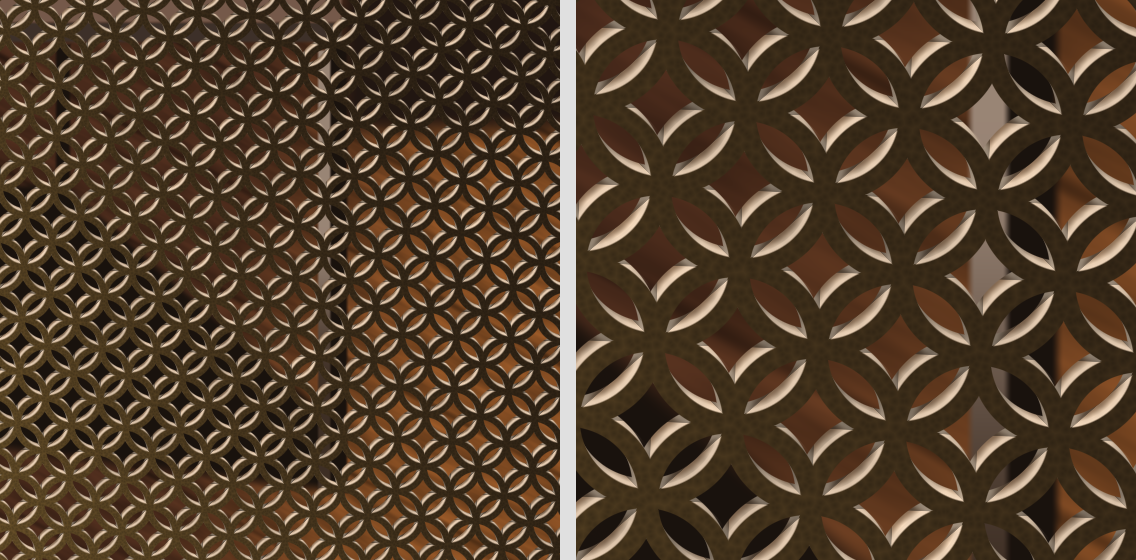
Left, the full canvas; right, a detail of the centre.
A Shadertoy shader for this pattern:

```glsl
const vec2 PITCH = vec2(0.0972, 0.0932);
const vec2 NODE = vec2(0.384, 0.556);
const float TILT = 0.042;
const float BAND = 0.088;

vec2 hash22(vec2 p) {
    vec3 q = fract(p.xyx * vec3(0.1031, 0.103, 0.0973));
    q += dot(q, q.yzx + 33.33);
    return fract((q.xx + q.yz) * q.zy);
}

// Distance to the nearest scattered cell point
float cellular(vec2 p) {
    vec2 cell = floor(p), f = fract(p);
    float nearest = 2.0;
    for (int y = -1; y <= 1; y++)
    for (int x = -1; x <= 1; x++) {
        vec2 o = vec2(x, y);
        nearest = min(nearest, length(o + hash22(cell + o) - f));
    }
    return nearest;
}

float layeredSines(vec2 p) {
    float sum = 0.0, amp = 0.5;
    for (int i = 0; i < 4; i++) {
        sum += amp * sin(p.x + 1.7 * sin(p.y));
        p = mat2(1.5, 0.7, -0.7, 1.5) * p + 2.3;
        amp *= 0.6;
    }
    return sum;
}

// Canvas vector to diagonal lattice units
vec2 toLattice(vec2 v) {
    v = vec2(v.x - TILT * v.y, v.y + TILT * v.x) / PITCH;
    return vec2(v.x + v.y, v.y - v.x);
}

// Signed distance to bands along overlapping circles; positive in the holes
float grille(vec2 q, float halfWidth) {
    vec2 f = abs(fract(q) - 0.5);
    float r = sqrt(0.5);
    float d = abs(length(f) - r);
    d = min(d, abs(length(f - vec2(1.0, 0.0)) - r));
    d = min(d, abs(length(f - vec2(0.0, 1.0)) - r));
    return d - halfWidth;
}

float box(vec2 p, vec2 lo, vec2 hi, float blur) {
    vec2 d = abs(p - 0.5 * (lo + hi)) - 0.5 * (hi - lo);
    return 1.0 - smoothstep(-blur, blur, max(d.x, d.y));
}

vec3 woodColor(vec2 p) {
    vec2 along = vec2(p.x - 0.5 * p.y, p.y + 0.55 * p.x);
    float grain = layeredSines(vec2(along.y * 75.0, along.x * 12.0));
    float warm = smoothstep(0.35, 0.85, p.x - 0.25 * p.y + 0.15);
    vec3 wood = mix(vec3(0.27, 0.155, 0.1), vec3(0.5, 0.29, 0.13), warm);
    float plank = abs(fract(along.y * 5.0) - 0.5);
    return wood * (1.0 + 0.2 * grain) * mix(0.7, 1.0, smoothstep(0.0, 0.05, plank));
}

// Dim room seen through the holes
vec3 roomColor(vec2 p) {
    vec3 shade = vec3(0.1, 0.07, 0.05);
    vec3 color = woodColor(p);
    color = mix(color, vec3(0.13, 0.085, 0.065), box(p, vec2(0.61, 0.77), vec2(1.2, 1.2), 0.03));
    float underside = smoothstep(0.015, -0.015, p.y + 0.88 * p.x - 0.77)
                    * smoothstep(-0.015, 0.015, p.y + 0.13 * p.x - 0.2)
                    * box(p, vec2(-0.2, 0.0), vec2(0.6, 0.67), 0.01);
    color = mix(color, shade, underside);
    color = mix(color, shade, box(p, vec2(0.1, 0.65), vec2(0.125, 0.92), 0.004));
    color = mix(color, vec3(0.24, 0.19, 0.16), box(p, vec2(-0.2, 0.925), vec2(0.61, 0.96), 0.004));
    color = mix(color, vec3(0.46, 0.35, 0.29), box(p, vec2(-0.2, 0.96), vec2(0.61, 1.2), 0.004));
    color = mix(color, shade, box(p, vec2(0.585, 0.12), vec2(0.62, 0.92), 0.004));
    vec3 post = mix(vec3(0.24, 0.18, 0.14), vec3(0.6, 0.52, 0.46), smoothstep(0.3, 0.6, p.y));
    return mix(color, post, box(p, vec2(0.568, 0.12), vec2(0.59, 0.91), 0.003));
}

vec3 metalColor(vec2 p) {
    float glow = smoothstep(0.0, 1.0, 0.62 - 0.6 * p.x - 0.35 * (p.y - 0.5));
    vec3 metal = mix(vec3(0.17, 0.125, 0.075), vec3(0.39, 0.3, 0.15), glow);
    return metal * (0.88 + 0.25 * cellular(p * 210.0));
}

void mainImage(out vec4 fragColor, in vec2 fragCoord) {
    vec2 p = fragCoord / iResolution.y;
    vec2 q = toLattice(p - NODE);
    float aa = 0.75 / (iResolution.y * 0.067);

    // Front face and the back edge displaced by the sheet thickness
    float front = grille(q, BAND);
    float back = grille(q + toLattice(vec2(0.0034, -0.0062)), BAND);
    float hole = smoothstep(-aa, aa, front);
    float wall = 1.0 - smoothstep(-aa, aa, back);

    // Edge direction, positive on lower edges of the holes
    vec2 lightStep = toLattice(vec2(-0.0006, 0.0012));
    float facing = (grille(q + lightStep, BAND) - front) / length(lightStep);

    // Pale cut edges with uneven polish
    float polish = 0.88 + 0.14 * layeredSines(p * 23.0) + 0.12 * cellular(p * 130.0);
    vec3 cut = mix(vec3(0.95, 0.85, 0.74), vec3(0.55, 0.44, 0.34), smoothstep(0.01, 0.1, front));
    cut *= polish * mix(0.6, 1.0, smoothstep(0.0, 0.7, facing));

    vec3 color = mix(roomColor(p), cut, wall);
    color = mix(metalColor(p), color, hole);

    // Thin glint along the lip
    float lip = 1.0 - smoothstep(0.012, 0.012 + 2.0 * aa, abs(front - 0.012));
    color = mix(color, vec3(0.89, 0.79, 0.69), 0.55 * lip * smoothstep(0.1, 0.8, facing));
    fragColor = vec4(color, 1.0);
}
```
